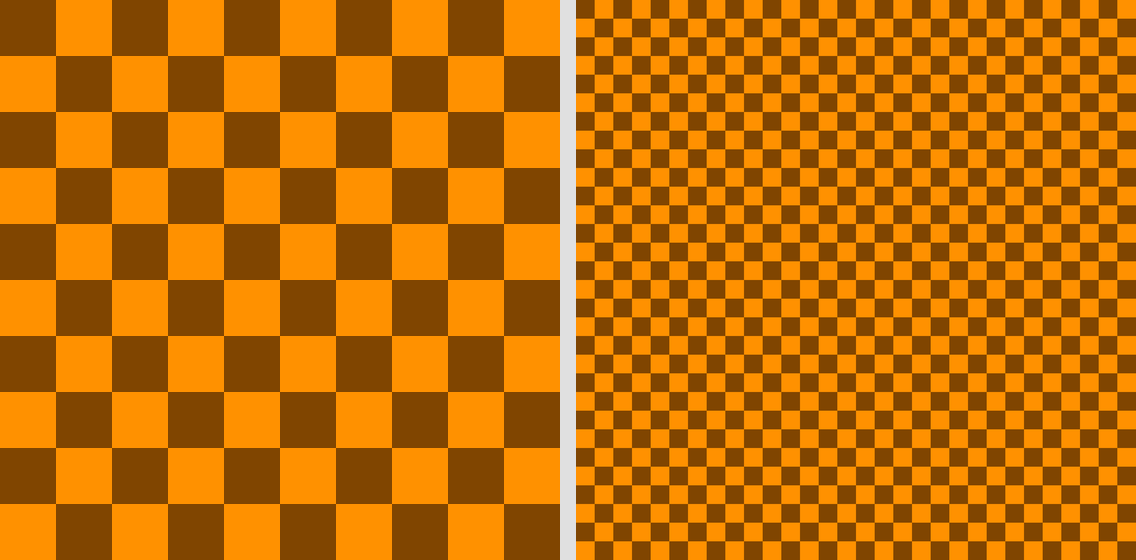
Left: one tile. Right: repeated 3 by 3.
A three.js fragment shader for this pattern:

```glsl
// Checkerboard of ten by ten squares in orange and brown.
varying vec2 vUv;

// Square wave of period 1, +1 then -1, with edges blended over one pixel.
vec2 squareWave(vec2 p, vec2 pixel) {
  vec2 triangle = 1.0 - 4.0 * abs(fract(p + 0.25) - 0.5);
  return clamp(triangle / (2.0 * pixel), -1.0, 1.0);
}

void main() {
  vec3 orange = vec3(1.0, 0.57, 0.0);
  vec3 brown = vec3(0.5, 0.27, 0.0);

  // Five light-dark pairs each way; the product of both waves gives the checks.
  vec2 p = vUv * 5.0;
  vec2 wave = squareWave(p, max(fwidth(p), 1e-5));
  float check = 0.5 + 0.5 * wave.x * wave.y;

  gl_FragColor = vec4(mix(brown, orange, check), 1.0);
}
```
